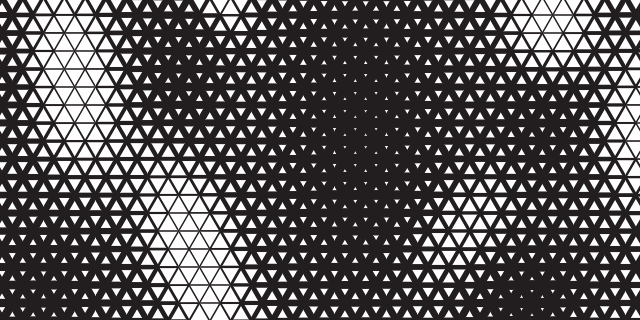
Reproduce this pattern procedurally as a Shadertoy shader.

```glsl
// Halftone of white triangles on near-black: a triangular tiling in which
// each cell holds a triangle scaled about its middle. The scale is read
// from a soft field of light and dark elliptical patches.

const vec3 INK = vec3(0.135, 0.118, 0.125);
const vec3 PAPER = vec3(0.995);

const float SIDE = 0.06495;                 // cell edge, in canvas heights
const float ROW_HEIGHT = SIDE * 0.866025;
const vec2 LATTICE_ORIGIN = vec2(0.7206, 0.6719);

const float BASE_SCALE = 0.49;
const float MIN_SCALE = 0.11;
const float MAX_SCALE = 0.88;
const float LIGHT_FALLOFF = 1.35;           // above 1: flatter top, crisper rim

// Patches: centre xy, radii xy
const int PATCHES = 12;
const vec4 PATCH_SHAPE[PATCHES] = vec4[PATCHES](
    vec4(0.23, 0.76, 0.15, 0.34),           // upper left streak
    vec4(0.61, 0.20, 0.15, 0.36),           // lower left streak
    vec4(0.69, 1.01, 0.08, 0.12),           // top notch
    vec4(1.72, 0.94, 0.15, 0.19),           // top right glow
    vec4(2.02, 0.60, 0.14, 0.28),           // right edge glow
    vec4(1.44, 0.28, 0.13, 0.19),           // lower right ridge
    vec4(1.13, 0.60, 0.24, 0.52),           // central shadow
    vec4(0.56, 0.76, 0.12, 0.22),           // shadow between the streaks
    vec4(0.12, 0.05, 0.20, 0.28),           // lower left shadow
    vec4(1.65, 0.05, 0.17, 0.17),           // lower right shadow
    vec4(1.69, 0.60, 0.14, 0.18),           // shadow under the top right glow
    vec4(0.00, 0.73, 0.08, 0.16));          // left edge shadow

// Patches: horizontal lean per unit height, change of scale
const vec2 PATCH_TONE[PATCHES] = vec2[PATCHES](
    vec2(-0.12, 0.43), vec2(-0.28, 0.45), vec2(-0.40, 0.40),
    vec2(0.00, 0.43), vec2(0.00, 0.40), vec2(0.45, 0.29),
    vec2(0.00, -0.38), vec2(0.00, -0.25), vec2(0.00, -0.27),
    vec2(0.25, -0.37), vec2(0.00, -0.24), vec2(0.00, -0.15));

float triangleScale(vec2 p) {
    float scale = BASE_SCALE;
    for (int i = 0; i < PATCHES; i++) {
        vec2 offset = p - PATCH_SHAPE[i].xy;
        offset.x -= PATCH_TONE[i].x * offset.y;
        offset /= PATCH_SHAPE[i].zw;
        float q = dot(offset, offset);
        float change = PATCH_TONE[i].y;
        scale += change * exp(-(change > 0.0 ? pow(q, LIGHT_FALLOFF) : q));
    }
    return clamp(scale, MIN_SCALE, MAX_SCALE);
}

// Signed distance to an upright equilateral triangle about its middle
float triangleDistance(vec2 p, float inradius) {
    return max(-p.y, 0.866025 * abs(p.x) + 0.5 * p.y) - inradius;
}

void mainImage(out vec4 fragColor, in vec2 fragCoord) {
    vec2 p = fragCoord / iResolution.y;

    // Rows count downward; every other row shifts by half a cell
    float depth = (LATTICE_ORIGIN.y - p.y) / ROW_HEIGHT;
    float row = floor(depth);
    float shift = 0.5 * mod(row, 2.0);
    float u = (p.x - LATTICE_ORIGIN.x) / SIDE - shift;

    // Choose the upward cell below the nearest apex, or its downward neighbour
    float apex = floor(u + 0.5);
    float side = u - apex;
    bool upward = abs(side) < 0.5 * (depth - row);
    float column = upward ? apex : apex + (side < 0.0 ? -0.5 : 0.5);
    float level = row + (upward ? 2.0 : 1.0) / 3.0;
    vec2 cellCenter = LATTICE_ORIGIN
        + vec2((column + shift) * SIDE, -level * ROW_HEIGHT);

    vec2 local = p - cellCenter;
    if (!upward) local.y = -local.y;
    float inradius = triangleScale(cellCenter) * ROW_HEIGHT / 3.0;
    float dist = triangleDistance(local, inradius);

    float pixel = 1.0 / iResolution.y;
    float coverage = 1.0 - smoothstep(-0.6 * pixel, 0.6 * pixel, dist);
    fragColor = vec4(mix(INK, PAPER, coverage), 1.0);
}
```
